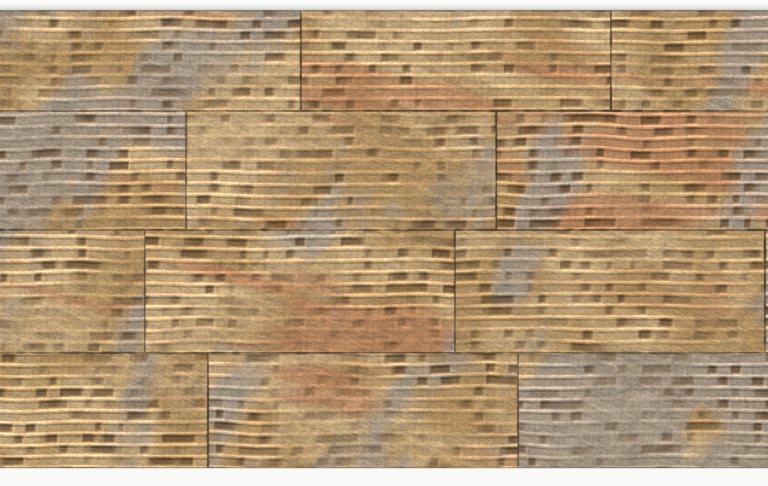
This texture is drawn by a Shadertoy shader. Its source:

```glsl
// Split sandstone cladding: four courses of long staggered blocks between pale margins.
// Each block has ten combed ridges, brown pits and diagonal chips, lit from the upper left.
// Noise-based grey and rust veins are weighted differently in every block.

const float BLOCK_WIDTH = 0.638;     // all lengths are in canvas heights
const float RIDGES_PER_HEIGHT = 42.0;
const float JOINT_HALF_WIDTH = 0.0017;

const vec3 MARGIN = vec3(0.975, 0.975, 0.967);
const vec3 OCHRE  = vec3(0.66, 0.535, 0.365);
const vec3 SAND   = vec3(0.75, 0.64, 0.48);
const vec3 GREY   = vec3(0.61, 0.56, 0.51);
const vec3 RUST   = vec3(0.67, 0.46, 0.33);
const vec3 PIT    = vec3(0.43, 0.30, 0.17);
const vec3 JOINT  = vec3(0.25, 0.19, 0.13);

// Course boundaries and first full joint in each course, bottom to top
const float EDGES[5] = float[5](0.037, 0.237, 0.527, 0.772, 0.979);
const float COURSE_EDGES[5] = float[5](0.037, 0.274, 0.527, 0.772, 0.979);
const float STAGGER[4] = float[4](0.428, 0.298, 0.383, 0.619);

// Amount of grey and rust in the three blocks of each course
const vec2 TINTS[12] = vec2[12](
    vec2(0.30, 0.10), vec2(0.35, 0.45), vec2(0.95, 0.10),
    vec2(0.30, 0.10), vec2(0.35, 0.40), vec2(0.38, 0.20),
    vec2(0.55, 0.20), vec2(0.15, 0.15), vec2(0.42, 0.75),
    vec2(0.52, 0.20), vec2(0.05, 0.45), vec2(0.30, 0.40));

float hash(vec2 p) {
    return fract(sin(dot(p, vec2(127.1, 311.7))) * 43758.5453);
}

float noise(vec2 p) {
    vec2 i = floor(p), f = fract(p);
    f = f * f * (3.0 - 2.0 * f);
    return mix(mix(hash(i), hash(i + vec2(1, 0)), f.x),
               mix(hash(i + vec2(0, 1)), hash(i + vec2(1, 1)), f.x), f.y);
}

float fbm(vec2 p) {
    float sum = 0.0, gain = 0.533;
    for (int i = 0; i < 4; i++) {
        sum += gain * noise(p);
        p = p * 2.03 + 17.3;
        gain *= 0.5;
    }
    return sum;
}

// Coordinates along and across the diagonal grain
vec2 grain(vec2 p, float slope) {
    return vec2(p.x - slope * p.y, p.y + slope * p.x);
}

// Returns surface height, ridge strength and pit strength
vec3 relief(vec2 local, vec2 seed) {
    vec2 s = local + seed;
    float groove = local.y * RIDGES_PER_HEIGHT + 0.3 * (noise(s * 9.0) - 0.5);
    float across = fract(groove);
    float wear = smoothstep(0.40, 0.68, fbm(s * vec2(4.0, 9.0)));
    float ridge = smoothstep(0.27, 0.43, abs(across - 0.5));
    ridge *= mix(1.0, 0.25, wear) * (0.6 + 0.4 * noise(s * vec2(30.0, 12.0)));
    float cell = noise(vec2(s.x * 43.0, floor(groove) * 7.3 + seed.y));
    float pit = smoothstep(0.52, 0.86, cell) * smoothstep(0.5, 0.15, abs(across - 0.56));
    pit *= mix(1.0, 0.5, wear);
    float chips = fbm(grain(s, 0.55) * vec2(20.0, 44.0));
    return vec3(0.32 * ridge - 0.38 * pit + chips * (0.75 + 0.5 * wear), ridge, pit);
}

vec3 stone(vec2 local, vec2 seed, vec2 tint) {
    vec2 s = local + seed;
    vec3 surface = relief(local, seed);
    float slope = surface.x - relief(local + vec2(-0.0028, 0.0036), seed).x;

    // Mineral colours
    vec3 color = mix(OCHRE, SAND, smoothstep(0.3, 0.7, fbm(s * vec2(8.0, 12.0))));
    float rustVein = fbm(grain(s, 0.18) * vec2(2.5, 15.0));
    float greyVein = fbm(grain(s, 0.6) * vec2(7.0, 4.0));
    color = mix(color, RUST, 0.65 * smoothstep(0.0, 0.22, rustVein - mix(0.7, 0.3, tint.y)));
    color = mix(color, GREY, 0.85 * smoothstep(0.0, 0.2, greyVein - mix(0.75, 0.1, tint.x)));

    // Tooling marks, shading and fine grit
    color = mix(color, color * 1.14 + 0.025, surface.y);
    color = mix(color, mix(PIT, color * 0.6, 0.4), 0.8 * surface.z);
    color *= 1.0 + clamp(slope * 0.75, -0.34, 0.27);
    return color * (0.94 + 0.14 * noise(s * 260.0));
}

void mainImage(out vec4 fragColor, in vec2 fragCoord) {
    float pixel = 1.0 / iResolution.y;
    vec2 p = fragCoord * pixel;

    // Locate the course and block
    int course = 0;
    for (int i = 1; i < 4; i++) course += int(step(COURSE_EDGES[i], p.y));
    float column = floor((p.x - STAGGER[course]) / BLOCK_WIDTH);
    vec2 corner = vec2(STAGGER[course] + column * BLOCK_WIDTH, COURSE_EDGES[course]);
    vec2 local = p - corner;
    vec2 seed = 9.0 * vec2(hash(vec2(column, course)), hash(vec2(course, column + 5.0)));
    vec3 color = stone(local, seed, TINTS[course * 3 + clamp(int(column) + 1, 0, 2)]);

    // Thin, uneven joints
    float height = COURSE_EDGES[course + 1] - corner.y;
    vec2 gap = min(local, vec2(BLOCK_WIDTH, height) - local);
    float joint = min(gap.x, gap.y) + 0.002 * (noise(p * 70.0) - 0.5);
    float shadow = 1.0 - smoothstep(-pixel, pixel, joint - JOINT_HALF_WIDTH);
    color = mix(color, JOINT, shadow * (0.5 + 0.45 * noise(p * 9.0)));

    // Margins, with a faint shade above the wall
    float inside = min(p.y - COURSE_EDGES[0], COURSE_EDGES[4] - p.y);
    vec3 margin = MARGIN - 0.12 * smoothstep(0.015, 0.0, abs(p.y - COURSE_EDGES[4]));
    color = mix(margin, color, smoothstep(-pixel, pixel, inside));
    fragColor = vec4(color, 1.0);
}
```
